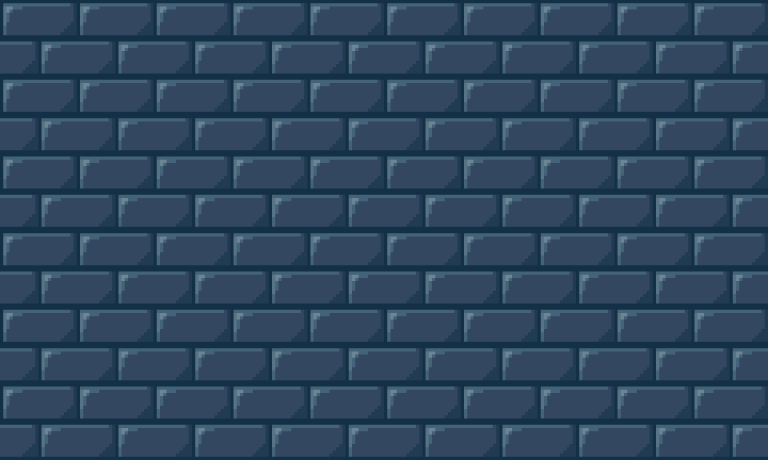
Reproduce this texture procedurally as a Shadertoy shader.

```glsl
const vec2 BRICKS = vec2(10.0, 12.0);   // repeats across and down (even rows)
const vec2 PITCH = vec2(24.0, 12.0);    // cells per brick, joints included
const vec2 BRICK_SIZE = vec2(23.0, 10.0);
const float TOP_LIGHT_END = 21.0;       // cells lit along the top edge
const float LEFT_GLOW_END = 6.0;        // last brighter cell of the left edge
const float CORNER_LIGHT = 5.0;         // reach of the lit corner
const float CORNER_SHADOW = 27.0;       // diagonal where the shadow begins
const int SAMPLES = 4;                  // edge smoothing, per axis

const vec3 MORTAR = vec3(0.08, 0.19, 0.28);
const vec3 SHADOW = vec3(0.13, 0.23, 0.32);
const vec3 BODY = vec3(0.20, 0.28, 0.38);
const vec3 LIGHT = vec3(0.26, 0.39, 0.47);
const vec3 GLOW = vec3(0.34, 0.45, 0.52);
const vec3 SHINE = vec3(0.42, 0.52, 0.58);

// Shade of one square cell, counted from the brick's top left corner
vec3 brickCell(vec2 c) {
    if (min(c.x, c.y) < 0.0 || c.x >= BRICK_SIZE.x || c.y >= BRICK_SIZE.y) return MORTAR;

    // Shaded right side and stepped lower corner
    if (c.x >= BRICK_SIZE.x - 1.0 || c.x + c.y >= CORNER_SHADOW) return SHADOW;

    // Lit edges and stepped upper corner
    bool inner = min(c.x, c.y) >= 1.0;
    if (inner && c.x + c.y <= 3.0) return SHINE;
    if (c.x < 1.0 && c.y >= 1.0 && c.y <= LEFT_GLOW_END) return GLOW;
    if (c.x < 1.0 || (c.y < 1.0 && c.x < TOP_LIGHT_END)) return LIGHT;
    if (inner && c.x * c.y <= CORNER_LIGHT) return LIGHT;
    return BODY;
}

// Running bond wall, uv from 0 to 1
vec3 wall(vec2 uv) {
    vec2 p = vec2(uv.x, 1.0 - uv.y) * BRICKS * PITCH;
    float row = floor(p.y / PITCH.y);
    p.x += 0.5 * PITCH.x * mod(row, 2.0);
    return brickCell(floor(mod(p, PITCH)) - 1.0);
}

void mainImage(out vec4 fragColor, in vec2 fragCoord) {
    // Average a grid of samples over the pixel
    vec3 color = vec3(0.0);
    for (int y = 0; y < SAMPLES; y++) {
        for (int x = 0; x < SAMPLES; x++) {
            vec2 offset = (vec2(x, y) + 0.5) / float(SAMPLES) - 0.5;
            color += wall((fragCoord + offset) / iResolution.xy);
        }
    }
    fragColor = vec4(color / float(SAMPLES * SAMPLES), 1.0);
}
```
